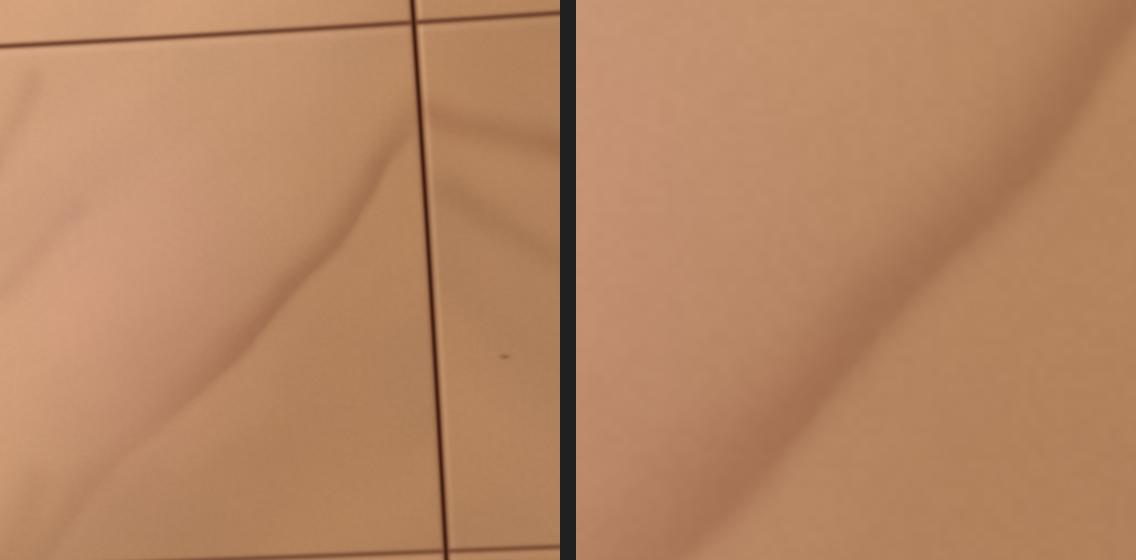
Left: the whole. Right: its middle third, enlarged.
Write a Shadertoy shader that draws this texture.

```glsl
float hash(vec2 p) {
    return fract(sin(dot(p, vec2(127.1, 311.7))) * 43758.5453);
}

float noise(vec2 p) {
    vec2 i = floor(p), f = fract(p);
    f = f * f * (3.0 - 2.0 * f);
    return mix(mix(hash(i), hash(i + vec2(1, 0)), f.x),
               mix(hash(i + vec2(0, 1)), hash(i + vec2(1, 1)), f.x), f.y);
}

float fbm(vec2 p) {
    float sum = 0.0, amp = 0.5;
    for (int i = 0; i < 4; i++) {
        sum += amp * noise(p);
        p = mat2(1.6, 1.2, -1.2, 1.6) * p + 7.3;
        amp *= 0.5;
    }
    return sum;
}

// Soft bell of unit height
float bell(float d, float width) {
    return exp(-d * d / (width * width));
}

// Soft streak around the segment a-b
float streak(vec2 p, vec2 a, vec2 b, float width) {
    vec2 ab = b - a;
    float t = clamp(dot(p - a, ab) / dot(ab, ab), 0.0, 1.0);
    return bell(length(p - a - ab * t), width);
}

void mainImage(out vec4 fragColor, in vec2 fragCoord) {
    vec2 uv = fragCoord / iResolution.xy;

    // Tile grid seen slightly askew
    float lower = -0.0145 + 0.038 * uv.x;
    float upper = 0.917 + 0.052 * uv.x + 0.008 * uv.x * uv.x;
    float row = (uv.y - lower) / (upper - lower);
    float column = uv.x - 0.797 + 0.053 * uv.y + 0.008 * uv.y * uv.y;
    vec2 tile = floor(vec2(column, row));
    float rowDist = (row - round(row)) * (upper - lower);
    float colDist = column - round(column);

    // Warm light falling off towards the lower right
    float shade = smoothstep(-0.35, 0.35, 0.9 * uv.x - 0.55 * uv.y);
    vec3 color = mix(vec3(0.825, 0.635, 0.485), vec3(0.692, 0.508, 0.360), shade);
    color += vec3(0.015, 0.0, 0.035) * bell(length((uv - vec2(0.23, 0.47)) * vec2(1.0, 0.7)), 0.24);

    // Cloudy marbling, stretched along a diagonal that flips between columns
    float side = tile.x < 0.0 ? 1.0 : -1.0;
    vec2 grain = vec2(uv.x + side * uv.y, uv.y - side * uv.x);
    vec2 shift = 9.0 * vec2(hash(tile), hash(tile + 4.7));
    float cloud = fbm(grain * vec2(1.8, 4.5) + shift);
    color *= 1.0 + 0.10 * (cloud - 0.47);
    color += vec3(0.012, 0.004, -0.010) * (fbm(uv * 4.0 + shift) - 0.47);
    color *= 1.0 + 0.03 * (hash(tile + 2.3) - 0.5);

    // Veins: one long bowed vein and a few blurred streaks
    vec2 warped = uv + 0.035 * (vec2(fbm(uv * 7.0), fbm(uv * 7.0 + 31.0)) - 0.47);
    float along = warped.x - 0.33;
    float across = (warped.y - 0.29 - 0.9 * along - 0.7 * along * abs(along)) * 0.68;
    float veinWidth = mix(0.014, 0.038, smoothstep(-0.01, 0.01, across));
    float strength = mix(0.35, 1.0, smoothstep(-0.1, 0.12, along)) * smoothstep(0.46, 0.34, along);
    float vein = 0.0;
    if (tile == vec2(-1, 0)) {
        vein = bell(across, veinWidth) * strength;
        vein += 0.5 * streak(warped, vec2(0.06, 0.86), vec2(0.0, 0.70), 0.022);
        vein += 0.4 * streak(warped, vec2(0.0, 0.0), vec2(0.06, 0.14), 0.035);
        vein += 0.3 * streak(warped, vec2(0.0, 0.48), vec2(0.14, 0.63), 0.022);
    } else if (tile == vec2(0, 0)) {
        vein = 0.75 * streak(warped, vec2(0.77, 0.80), vec2(1.02, 0.73), 0.030);
        vein += 0.4 * streak(warped, vec2(0.80, 0.66), vec2(1.02, 0.52), 0.030);
    }
    color -= vec3(0.072, 0.078, 0.062) * vein;

    // Small dark fleck and fine surface grain
    vec2 fleck = (uv - vec2(0.902, 0.363)) * vec2(0.7, 1.3);
    color = mix(color, vec3(0.50, 0.32, 0.21), 0.6 * bell(length(fleck), 0.006));
    color += 0.012 * (noise(uv * 190.0) - 0.5);

    // Lit tile edges beside the joints
    color += vec3(0.07, 0.075, 0.065) * bell(colDist - 0.012, 0.005) * mix(0.5, 1.0, uv.y);
    color += 0.025 * bell(rowDist + 0.012, 0.007);

    // Blurred joints, with the vertical one darker and crisper
    float rowJoint = bell(rowDist, 0.0052) * (row > 0.5 ? 0.92 : 0.72);
    color = mix(color, vec3(0.42, 0.25, 0.17), rowJoint);
    color = mix(color, vec3(0.50, 0.31, 0.21), 0.7 * bell(colDist, 0.0075));
    color = mix(color, vec3(0.25, 0.11, 0.06), 0.95 * bell(colDist, 0.0040));

    fragColor = vec4(color, 1.0);
}
```
